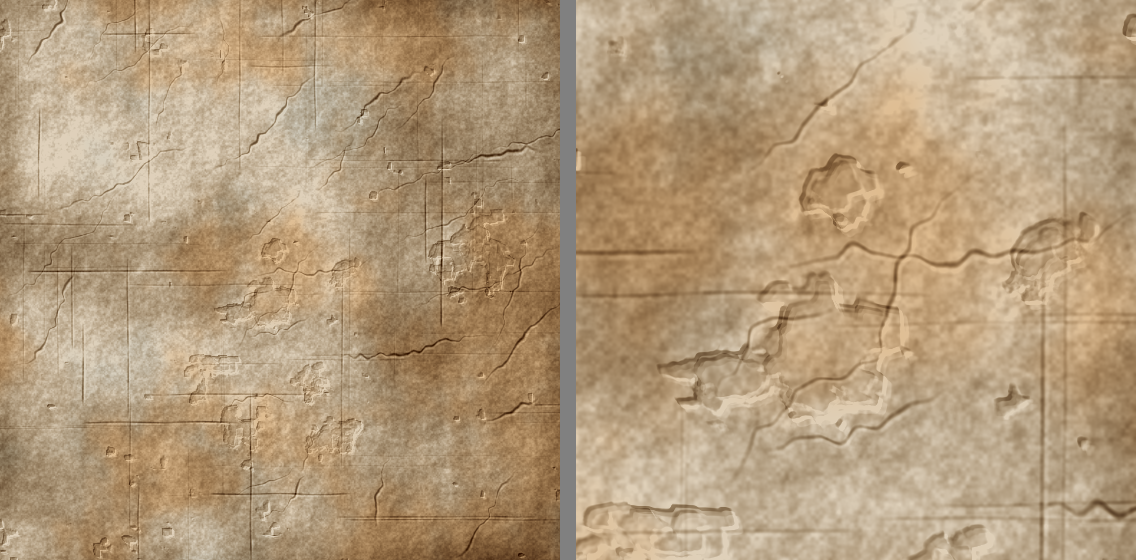
Left, the full canvas; right, a detail of the centre.
Reproduce this texture procedurally as a Shadertoy shader.

```glsl
// Weathered plaster wall: cloudy cream, ochre and rust stains, ruled grooves,
// slanting cracks and chipped hollows. Value noise gives tone and relief;
// looped segments give the grooves and cracks, lit from the upper left.

#define DARK vec3(0.38, 0.28, 0.18)
#define LIGHT vec3(0.82, 0.76, 0.67)
#define WARMTH vec3(0.0, -0.010, -0.035)
#define RUST vec3(1.0, 0.90, 0.77)
#define COOL vec3(0.95, 0.99, 1.03)
#define GROOVES 84
#define CRACKS 34
#define HOLLOWS 11
#define CLOUD_CONTRAST 1.05
#define GRAIN 0.40
#define CHIP_DEPTH 0.42
#define LIGHT_DIR vec2(-0.7, 0.7)

float hash(vec2 p) {
    vec3 q = fract(p.xyx * 0.1031);
    q += dot(q, q.yzx + 33.33);
    return fract((q.x + q.y) * q.z);
}

vec2 hash2(vec2 p) { return vec2(hash(p), hash(p + 57.3)); }

float noise(vec2 p) {
    vec2 i = floor(p), f = fract(p);
    f = f * f * (3.0 - 2.0 * f);
    float low = mix(hash(i), hash(i + vec2(1, 0)), f.x);
    float high = mix(hash(i + vec2(0, 1)), hash(i + vec2(1, 1)), f.x);
    return mix(low, high, f.y);
}

float fbm(vec2 p) {
    float sum = 0.0, amp = 0.52;
    for (int i = 0; i < 5; i++) {
        sum += amp * noise(p);
        p = mat2(1.6, 1.2, -1.2, 1.6) * p + 17.0;
        amp *= 0.5;
    }
    return sum;
}

// Noise with steep steps between flat square cells
float blocks(vec2 p) { return noise(floor(p) + smoothstep(0.3, 0.7, fract(p))); }

// Height of the surface: rough plaster with broken hollows
float relief(vec2 p) {
    float rough = fbm(p * 42.0), broad = fbm(p * 16.0 + 5.0);
    vec2 q = p + 0.06 * (vec2(broad, rough) - 0.5);
    float damage = 0.0;
    for (int i = 0; i < HOLLOWS; i++) {
        vec2 r = hash2(vec2(i, 3.7));
        vec2 center = vec2(0.62, 0.38) + (r - 0.5) * vec2(0.55, 0.42);
        float radius = mix(0.04, 0.11, hash(vec2(i, 8.1)));
        damage = max(damage, 1.0 - smoothstep(0.0, radius, length(q - center)));
    }
    vec2 s = p + 0.012 * (vec2(rough, broad) - 0.5);
    float breakage = 0.35 * broad + 0.25 * rough + 0.25 * blocks(s * 34.0)
                   + 0.15 * blocks(s * 75.0 + 9.0) + 0.36 * damage;
    float chip = smoothstep(0.69, 0.73, breakage) + 0.6 * smoothstep(0.79, 0.82, breakage);
    return rough * (0.75 + 0.8 * damage) - CHIP_DEPTH * chip * (0.5 + rough);
}

// Dark cut with a lit far edge; d grows away from the light
float cut(float d, float w) {
    float core = 1.0 - smoothstep(0.0, w * 1.7, abs(d));
    float rim = 1.0 - smoothstep(0.0, w * 1.8, abs(d - 2.2 * w));
    return 0.35 * rim - core;
}

// Upright and level ruled lines in loose groups
float ruledGrooves(vec2 p) {
    float shade = 0.0;
    for (int i = 0; i < GROOVES; i++) {
        float id = float(i), group = floor(id / 3.0);
        bool upright = mod(group, 2.0) < 0.5;
        vec2 a = upright ? p : vec2(1.0 - p.y, p.x);
        float place = fract(group * 0.618 + 0.06) + 0.1 * (hash(vec2(id, 2.9)) - 0.5);
        float start = 1.0 * hash(vec2(group, 6.1)) + 0.4 * hash(vec2(id, 4.4)) - 0.35;
        float span = mix(0.08, 0.5, hash(vec2(id, 7.7)));
        float ends = smoothstep(0.0, 0.02, a.y - start)
                   * (1.0 - smoothstep(span - 0.04, span, a.y - start));
        float depth = mix(0.14, 0.85, pow(hash(vec2(id, 9.2)), 2.5));
        float wear = mix(0.35, 1.0, noise(vec2(a.y * 40.0, id)));
        float waver = 0.0025 * (noise(vec2(a.y * 14.0, id * 3.0)) - 0.5);
        shade += cut(a.x - place + waver, 0.0010 + 0.0006 * depth) * depth * ends * wear;
    }
    return shade;
}

// Jagged cracks and hairlines, mostly rising to the right
float slantCracks(vec2 p) {
    float shade = 0.0;
    for (int i = 0; i < CRACKS; i++) {
        float id = float(i), angle = mix(0.1, 1.4, hash(vec2(id, 11.0)));
        vec2 along = vec2(cos(angle), sin(angle));
        vec2 r = p - mix(vec2(0.08), vec2(0.97), hash2(vec2(id, 21.0)));
        float s = dot(r, along), reach = mix(0.05, 0.17, hash(vec2(id, 31.0)));
        float d = dot(r, vec2(along.y, -along.x));
        d += 0.035 * (noise(vec2(s * 15.0, id * 7.0)) - 0.5);
        d += 0.009 * (noise(vec2(s * 85.0, id * 5.0)) - 0.5);
        float taper = 1.0 - smoothstep(0.3, 1.0, abs(s) / reach);
        float swell = noise(vec2(s * 32.0, id * 9.0)) * mix(0.35, 1.0, hash(vec2(id, 41.0)));
        shade += cut(d, 0.0010 + 0.0020 * swell * swell) * taper * (0.2 + 0.7 * swell);
    }
    return shade;
}

void mainImage(out vec4 fragColor, in vec2 fragCoord) {
    vec2 p = fragCoord / iResolution.xy;

    // Broad light, clouds, faint drips and worn borders
    float tone = 0.92 - 0.50 * length(p - vec2(0.28, 0.68));
    tone += CLOUD_CONTRAST * (fbm(p * 5.5 + 2.0) - 0.5);
    tone += 0.12 * (noise(p * vec2(60.0, 5.0)) - 0.5);
    vec2 border = min(p, 1.0 - p);
    tone -= 0.24 * (1.0 - smoothstep(0.0, 0.08, min(border.x, border.y) + 0.04 * fbm(p * 16.0)));

    // Fine grain, lit relief and cuts
    tone += GRAIN * (0.55 * noise(p * 210.0) + 0.45 * noise(p * 390.0) - 0.5);
    float h = relief(p);
    tone += 0.8 * (h - relief(p + LIGHT_DIR * 0.003));
    tone += 0.4 * (h - relief(p + LIGHT_DIR * 0.007));
    tone += ruledGrooves(p) + slantCracks(p);

    // Plaster ramp with rust and cool stains
    tone = clamp(tone, -0.45, 1.12);
    vec3 color = mix(DARK, LIGHT, tone) + WARMTH * max(0.0, 4.0 * tone * (1.0 - tone));
    float drip = 0.08 * (noise(p * vec2(38.0, 4.0)) - 0.5);
    float rust = smoothstep(0.46, 0.74, fbm(p * 5.5 + 31.0) + 0.12 * (p.x - 0.5) + drip);
    float cool = smoothstep(0.50, 0.72, fbm(p * 5.0 + 73.0));
    color *= mix(vec3(1.0), RUST, rust);
    color *= mix(vec3(1.0), COOL, cool * (1.0 - rust));
    fragColor = vec4(clamp(color, 0.0, 1.0), 1.0);
}
```
